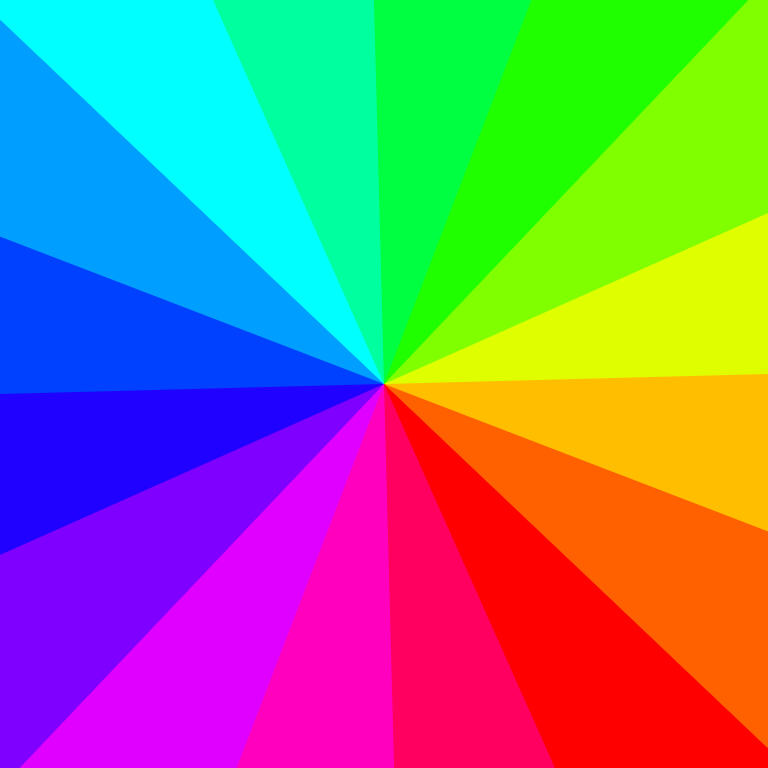
Give the GLSL for this background, as a WebGL 2 fragment shader.

```glsl
#version 300 es
precision highp float;
// A wheel of flat rainbow sectors fanning out from the centre of the canvas.

uniform vec2 u_resolution;
out vec4 fragColor;

const float TAU = 6.28318531;
const float SECTORS = 16.0;          // number of equal wedges
const float TILT = radians(1.5);     // angle of the first wedge edge
const float FIRST_HUE = 3.0;         // hue step of the wedge above that edge
const vec2 CENTER = vec2(0.5);       // hub, in canvas units

// Fully saturated colour for a hue in turns.
vec3 hueColor(float hue) {
    vec3 ramp = abs(fract(hue + vec3(0.0, 2.0, 1.0) / 3.0) * 6.0 - 3.0) - 1.0;
    return clamp(ramp, 0.0, 1.0);
}

vec3 sectorColor(float index) {
    return hueColor((index + FIRST_HUE) / SECTORS);
}

void main() {
    float pixel = 1.0 / min(u_resolution.x, u_resolution.y);
    vec2 p = (gl_FragCoord.xy - CENTER * u_resolution) * pixel;

    // Angle counted in wedges, and the closest edge between two of them.
    float wedge = TAU / SECTORS;
    float turn = (atan(p.y, p.x) - TILT) / wedge;
    float edge = floor(turn + 0.5);

    // Signed distance to that edge blends the neighbours over one pixel.
    float edgeDistance = length(p) * sin((turn - edge) * wedge);
    float blend = clamp(edgeDistance / pixel + 0.5, 0.0, 1.0);
    vec3 color = mix(sectorColor(edge - 1.0), sectorColor(edge), blend);

    fragColor = vec4(color, 1.0);
}
```
